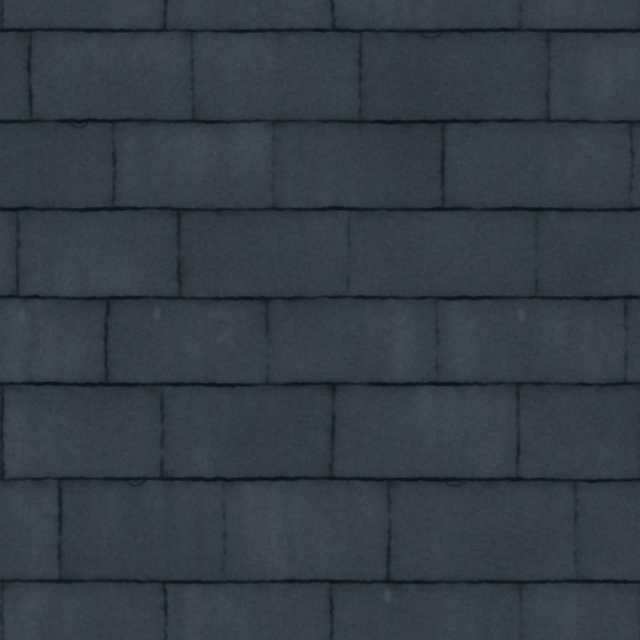
Reproduce this texture procedurally as a Shadertoy shader.

```glsl
vec2 hash2(vec2 p) {
    p = vec2(dot(p, vec2(127.1, 311.7)), dot(p, vec2(269.5, 183.3)));
    return fract(sin(p) * 43758.5);
}

float cornerSlope(vec2 cell, vec2 offset) {
    return dot(hash2(cell) * 2.0 - 1.0, offset);
}

float gradientNoise(vec2 p) {
    vec2 i = floor(p), f = p - i;
    vec2 u = f * f * f * (f * (f * 6.0 - 15.0) + 10.0);
    vec2 e = vec2(1.0, 0.0);
    return mix(mix(cornerSlope(i, f), cornerSlope(i + e, f - e), u.x),
               mix(cornerSlope(i + e.yx, f - e.yx), cornerSlope(i + 1.0, f - 1.0), u.x), u.y);
}

float fbm(vec2 p) {
    float sum = 0.0, gain = 1.0;
    for (int i = 0; i < 4; i++) {
        sum += gain * gradientNoise(p);
        p = p * 2.03 + 17.3;
        gain *= 0.5;
    }
    return sum;
}

// Soft-edged stroke, never thinner than a pixel
float stroke(float dist, float halfWidth, float softness, float pixel) {
    float blur = max(softness, pixel);
    return 1.0 - smoothstep(halfWidth - blur * 0.5, halfWidth + blur, abs(dist));
}

void mainImage(out vec4 fragColor, in vec2 fragCoord) {
    vec2 uv = fragCoord / iResolution.xy;
    float pixel = 1.0 / min(iResolution.x, iResolution.y);

    // Course edges from bottom to top, and the first joint of each course
    float edges[7] = float[](0.091, 0.251, 0.400, 0.535, 0.673, 0.810, 0.952);
    float starts[7] = float[](0.005, 0.094, 0.003, 0.167, 0.029, 0.176, 0.049);
    float joints[4] = float[](0.0, 0.253, 0.515, 0.808);

    // Slightly uneven, ragged cuts
    vec2 p = uv;
    p.y += 0.004 * gradientNoise(uv * vec2(7.0, 3.0)) + 0.0022 * gradientNoise(uv * vec2(60.0, 20.0));
    p.x += 0.004 * gradientNoise(uv * vec2(5.0, 14.0)) + 0.003 * gradientNoise(uv * vec2(20.0, 90.0) + 5.0);
    p += 0.0018 * vec2(gradientNoise(uv * 150.0), gradientNoise(uv * 150.0 + 50.0));

    // Find the course, its nearest edge and the depth below its top edge
    int course = 0;
    float edgeDist = 1.0, below = 1.0, edgeId = 0.0;
    for (int i = 0; i < 7; i++) {
        float d = p.y - edges[i];
        if (d > 0.0) course++;
        below = min(below, fract(-d));
        d -= round(d);
        if (abs(d) < abs(edgeDist)) { edgeDist = d; edgeId = float(i); }
    }
    course = course % 7;

    // Find the slate and its nearest upright joint
    float jointDist = 1.0, across = 1.0;
    vec2 slate = vec2(0.0), jointId = vec2(0.0);
    for (int k = 0; k < 4; k++) {
        vec2 id = vec2(float(k), float(course));
        float d = p.x - starts[course] - joints[k] - 0.006 * (hash2(id + 3.0).x - 0.5);
        if (fract(d) < across) { across = fract(d); slate = id; }
        d -= round(d);
        if (abs(d) < abs(jointDist)) { jointDist = d; jointId = id; }
    }
    vec2 rnd = hash2(slate + 11.0), rnd2 = hash2(slate + 29.0);

    // Slate body: tint, mottling and rain streaks
    float mottle = fbm(uv * 6.0 + rnd * 3.0);
    float streak = gradientNoise(uv * vec2(34.0, 5.0) + rnd * 20.0);
    float hue = gradientNoise(uv * vec2(16.0, 7.0) + 40.0) + 0.5 * gradientNoise(uv * 45.0);
    vec3 color = mix(vec3(0.224, 0.248, 0.289), vec3(0.211, 0.254, 0.286), smoothstep(-0.4, 0.4, hue));
    color *= 1.0 + 0.06 * (rnd.y - 0.5) + 0.15 * mottle + 0.15 * streak * smoothstep(-0.3, 0.4, mottle);

    // Fine grain, partly coloured
    float grain = gradientNoise(uv * 210.0) + 0.7 * gradientNoise(uv * 120.0 + 7.0) + 0.5 * gradientNoise(uv * 60.0 + 3.0);
    color += 0.030 * grain;
    color += 0.018 * vec3(1.0, -0.3, -0.7) * gradientNoise(uv * 150.0 + 31.0);

    // Pale lichen patches and small flecks
    float patchMask = smoothstep(0.22, 0.6, fbm(uv * vec2(9.0, 7.0) + 63.0));
    color = mix(color, vec3(0.28, 0.32, 0.36), 0.45 * patchMask * smoothstep(-0.3, 0.4, gradientNoise(uv * 60.0)));
    vec2 fleckOffset = vec2(across - 0.03 - 0.13 * rnd2.x, below - 0.018 - 0.03 * rnd2.y);
    float fleck = 1.0 - smoothstep(0.4, 1.3, length(fleckOffset / vec2(0.006, 0.012)) + grain * 0.4);
    color = mix(color, vec3(0.32, 0.36, 0.42), 0.5 * fleck * step(rnd.x, 0.12));

    // Grime gathered around edges and joints
    float wear = gradientNoise(vec2(uv.x * 9.0, edgeId * 7.3)) + 0.6 * gradientNoise(vec2(uv.x * 45.0, edgeId * 3.7));
    float jointWear = 0.15 + 0.75 * hash2(jointId + 47.0).x
                    + 0.8 * gradientNoise(uv * vec2(4.0, 26.0)) + 0.7 * gradientNoise(uv * vec2(30.0, 85.0));
    jointWear = clamp(jointWear, 0.08, 1.0);
    float blotch = clamp(1.0 + 1.2 * gradientNoise(uv * vec2(40.0, 70.0) + 90.0), 0.3, 1.7);
    float edgeGrime = exp(-abs(edgeDist) / (edgeDist < 0.0 ? 0.011 : 0.006)) * blotch;
    float jointGrime = exp(-abs(jointDist) / 0.009) * (0.3 + 0.7 * jointWear) * blotch;
    color *= 1.0 - 0.27 * edgeGrime - 0.22 * jointGrime;

    // Chipped lower rims: shallow arcs hanging below an edge
    float arc = length(vec2((across - 0.04 - 0.12 * rnd2.y) * 0.65, below)) - 0.010;
    arc += 0.003 * gradientNoise(uv * 80.0);
    color = mix(color, vec3(0.10, 0.13, 0.16), 0.65 * stroke(arc, 0.0012, 0.002, pixel) * step(rnd.y, 0.17));

    // Dark gaps, broken and faded along their length
    float jointLine = stroke(jointDist, 0.0012 + 0.0008 * jointWear, 0.0032, pixel) * jointWear;
    color = mix(color, vec3(0.07, 0.11, 0.135), 0.75 * jointLine);
    float edgeLine = stroke(edgeDist, 0.0018 + 0.0016 * wear, 0.0027, pixel);
    color = mix(color, vec3(0.05, 0.085, 0.11), edgeLine * clamp(0.78 + 0.8 * wear, 0.35, 1.0));

    fragColor = vec4(color, 1.0);
}
```
